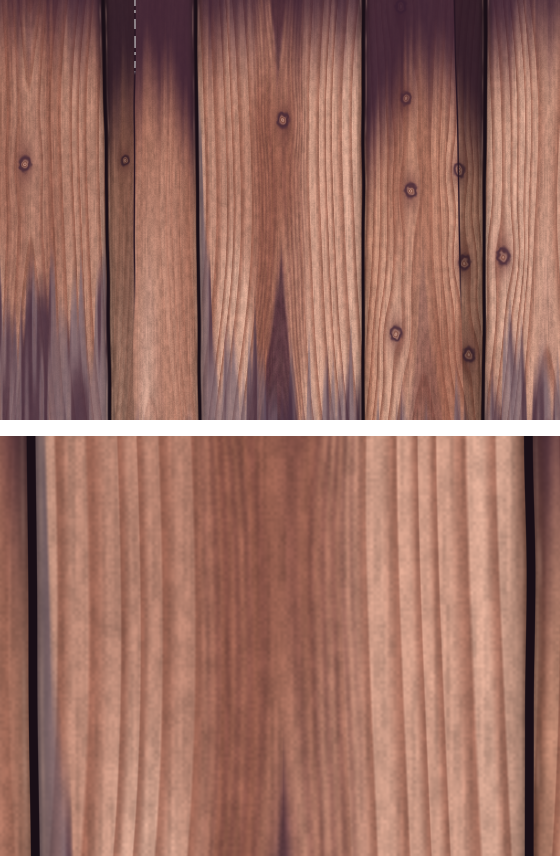
Top, the full canvas; bottom, a detail of the centre.
This texture is drawn by a WebGL 2 fragment shader. Its source:

```glsl
#version 300 es
precision highp float;
// Five weathered vertical wood planks with grain, knots, cracks and blue-grey stains.
uniform vec2 u_resolution;
out vec4 outColor;

const vec3 PALE = vec3(0.86, 0.69, 0.61);
const vec3 RUST = vec3(0.52, 0.30, 0.24);
const vec3 UMBER = vec3(0.38, 0.21, 0.21);
const vec3 SLATE = vec3(0.42, 0.36, 0.42);
const vec3 CHAR = vec3(0.22, 0.12, 0.19);

// Per plank: borders, wood tone, knot (u, v, count), stain (bottom, top), look (heart, sheen)
const float EDGE[6] = float[](-0.10, 0.254, 0.471, 0.865, 1.154, 1.46);
const vec3 TONE[5] = vec3[](vec3(0.65, 0.45, 0.38), vec3(0.67, 0.44, 0.36),
  vec3(0.78, 0.58, 0.50), vec3(0.73, 0.51, 0.42), vec3(0.76, 0.56, 0.48));
const vec3 KNOT[5] = vec3[](vec3(0.45, 0.609, 1.0), vec3(0.20, 0.618, 1.0),
  vec3(0.515, 0.714, 1.0), vec3(0.39, 0.545, 7.0), vec3(0.144, 0.389, 1.0));
const vec2 STAIN[5] = vec2[](vec2(0.27, 0.10), vec2(-0.12, 0.30),
  vec2(0.09, 0.11), vec2(-0.03, 0.30), vec2(0.16, 0.14));
const vec2 LOOK[5] = vec2[](vec2(0.4, 0.0), vec2(0.1, 0.9),
  vec2(1.0, 0.25), vec2(0.3, 0.4), vec2(0.1, 0.2));

float hash(vec2 p) {
  vec3 q = fract(vec3(p.xyx) * 0.1031);
  q += dot(q, q.yzx + 33.33);
  return fract((q.x + q.y) * q.z);
}

float noise(vec2 p) {
  vec2 i = floor(p), f = fract(p);
  f = f * f * (3.0 - 2.0 * f);
  return mix(mix(hash(i), hash(i + vec2(1, 0)), f.x),
             mix(hash(i + vec2(0, 1)), hash(i + vec2(1, 1)), f.x), f.y);
}

// Ragged profile across the boards, centred on zero
float fingers(float x, float seed) {
  return 0.6 * noise(vec2(x * 42.0, seed)) + 0.4 * noise(vec2(x * 140.0, seed + 7.0)) - 0.5;
}

// Board border at height y, slightly leaning and uneven
float border(float edge, float y) {
  return edge + (0.5 - y) * 0.024 * (0.9 - edge) + 0.003 * (noise(vec2(edge * 50.0, y * 9.0)) - 0.5);
}

float bell(float x, float width) { return exp(-x * x / (width * width)); }

float lineMask(float d, float width, float blur) {
  return 1.0 - smoothstep(width - blur, width + blur, abs(d));
}

vec3 knotPlace(int plank, int k) {
  vec2 uv = fract(KNOT[plank].xy + float(k) * vec2(0.48, 0.61));
  float radius = 0.011 + 0.007 * hash(vec2(k, plank) + 4.0);
  return vec3(mix(EDGE[plank], EDGE[plank + 1], uv.x), uv.y, radius);
}

// Sideways shift that parts the grain around the knots
float knotWarp(vec2 p, int plank) {
  float shift = 0.0;
  for (int k = 0; k < int(KNOT[plank].z); k++) {
    vec3 knot = knotPlace(plank, k);
    vec2 q = (p - knot.xy) / knot.z;
    shift -= 0.85 * knot.z * q.x * exp(-0.22 * q.x * q.x - 0.035 * q.y * q.y);
  }
  return shift;
}

vec3 paintKnots(vec3 color, vec2 p, int plank) {
  for (int k = 0; k < int(KNOT[plank].z); k++) {
    vec3 knot = knotPlace(plank, k);
    vec2 q = (p - knot.xy) / knot.z;
    float d = length(q * vec2(1.1, 0.85)) + 0.35 * (noise(p * 130.0) - 0.5);
    color = mix(color, UMBER, 0.55 * exp(-0.6 * q.x * q.x - 0.12 * q.y * q.y));
    color = mix(color, CHAR, 0.75 * bell(d - 0.8, 0.28));
    color = mix(color, mix(RUST, PALE, 0.5 + 0.4 * sin(d * 16.0)), 0.6 * bell(d, 0.5));
  }
  return color;
}

// Wood of one board: growth rings, heart arches and fibres
vec3 wood(vec2 p, int plank, float u) {
  float id = float(plank);
  float dx = p.x - mix(EDGE[plank], EDGE[plank + 1], 0.49) + knotWarp(p, plank);
  dx += 0.012 * (noise(vec2(p.x * 7.0 + id * 9.0, p.y * 2.5)) - 0.5);
  float rise = p.y - 0.61;
  float ring = sqrt(dx * dx + 0.0006) - 0.1 * rise * rise;
  float phase = fract(ring * 52.0 + 1.3 * noise(vec2(ring * 30.0, id)));
  float late = smoothstep(0.35, 0.88, phase) * (1.0 - smoothstep(0.88, 1.0, phase));
  float fine = 0.5 + 0.5 * sin(ring * 900.0 + 5.0 * noise(p * vec2(40.0, 5.0)));
  float core = LOOK[plank].x * (1.0 - smoothstep(0.045, 0.075, abs(dx)));
  vec3 color = mix(TONE[plank], PALE, 0.6 * noise(vec2(p.x * 24.0, p.y * 2.0 + id)) * (1.0 - core));
  color = mix(color, PALE, LOOK[plank].y * bell(u - 0.36, 0.2) * smoothstep(0.8, 0.2, p.y));
  color = mix(color, RUST, 0.35 * core + 0.4 * smoothstep(0.55, 0.9, noise(vec2(p.x * 16.0 + id, p.y * 1.7))));
  color = mix(color, RUST, late * mix(0.6, 0.2, core) * (plank == 1 ? 0.35 : 1.0));
  color = mix(color, UMBER, 0.3 * core * fine);
  float arch = 0.1 * (abs(rise) - 0.2) + 0.012 * fingers(p.x, 3.0);
  color = mix(color, CHAR, 0.65 * LOOK[plank].x * smoothstep(-0.003, 0.007, arch - abs(dx)));
  float fibre = noise(p * vec2(330.0, 14.0)) + noise(p * vec2(160.0, 70.0)) - 1.0;
  return color * (1.0 + 0.13 * fibre + 0.09 * (noise(p * 380.0) - 0.5));
}

// Blue-grey damp from below, scorched tone from above
vec3 weather(vec3 color, vec2 p, int plank, float u) {
  float streak = noise(p * vec2(110.0, 4.0));
  float damp = STAIN[plank].x + 0.42 * fingers(p.x, 12.0) - p.y;
  if (plank == 2) damp += 0.6 * bell(u, 0.085);
  vec3 dampColor = mix(SLATE, CHAR, 0.75 * smoothstep(0.4, 0.85, streak));
  color = mix(color, dampColor, 0.85 * smoothstep(-0.04, 0.1, damp) * (0.6 + 0.4 * streak));
  float side = abs(2.0 * u - 1.0);
  float depth = STAIN[plank].y * (0.7 + 0.8 * side * side) + 0.16 * fingers(p.x, 21.0);
  float scorch = smoothstep(-0.16, 0.18, depth + p.y - 1.0);
  return mix(color, mix(UMBER, CHAR, scorch), 0.88 * scorch);
}

void main() {
  vec2 p = gl_FragCoord.xy / u_resolution.y;
  float blur = 0.8 / u_resolution.y;
  int plank = 0;
  for (int i = 1; i < 5; i++) if (p.x > border(EDGE[i], p.y)) plank = i;
  float left = border(EDGE[plank], p.y), right = border(EDGE[plank + 1], p.y);
  float u = (p.x - left) / (right - left);
  vec3 color = paintKnots(wood(p, plank, u), p, plank);
  color = weather(color, p, plank, u);

  // Long splits, with the narrow side of the board darker
  if (plank == 1 || plank == 3) {
    float lean = plank == 1 ? 0.018 : -0.03;
    float split = mix(left, right, plank == 1 ? 0.3 : 0.79) + lean * (p.y - 0.5);
    float d = p.x - split - 0.005 * (noise(vec2(p.y * 7.0, plank)) - 0.5);
    color *= 1.0 - 0.24 * smoothstep(-blur, blur, plank == 1 ? -d : d);
    color = mix(color, CHAR * 0.7, lineMask(d, 0.0017, blur) * smoothstep(0.2, 0.4, p.y));
    float chips = step(0.45, hash(vec2(floor(p.y * 130.0), 5.0))) * smoothstep(0.82, 0.84, p.y);
    if (plank == 1) color = mix(color, vec3(0.9), chips * lineMask(d, 0.0012, blur));
  }

  // Gaps and worn board rims
  float rim = min(p.x - left, right - p.x);
  color *= 1.0 - 0.35 * bell(rim, 0.012);
  color = mix(color, PALE, 0.3 * bell(rim - 0.007, 0.002) * noise(p * vec2(9.0, 30.0)));
  color = mix(color, CHAR * 0.45, lineMask(rim, 0.0035, blur));
  outColor = vec4(color, 1.0);
}
```
